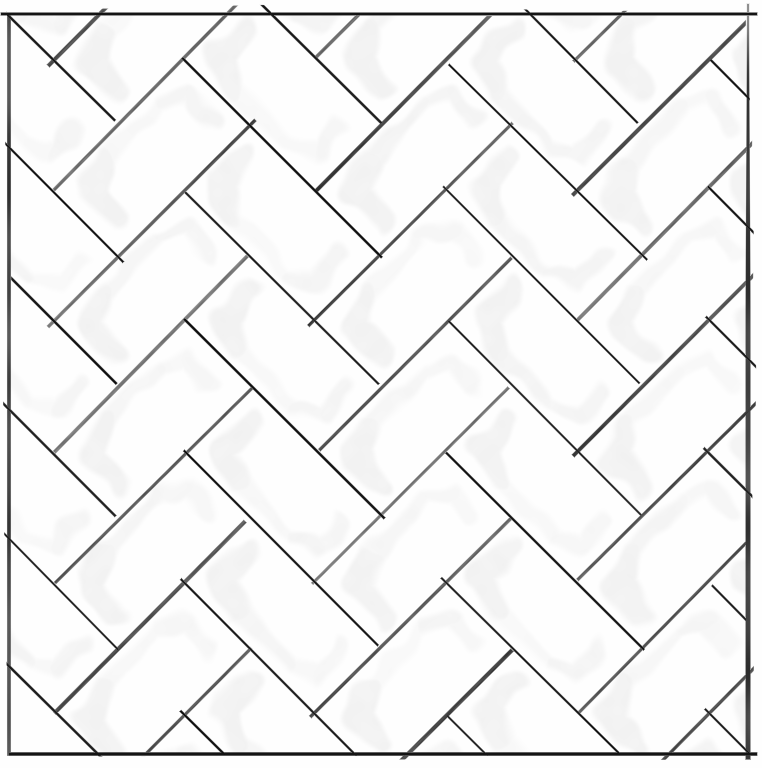
This pattern is drawn by a WebGL 2 fragment shader. Its source:

```glsl
#version 300 es
precision highp float;
// Hand-drawn diagonal herringbone paving in a ruled frame. Each lattice point owns
// two mirrored 2:1 bricks; every brick carries one pen stroke, three units long,
// along its edge, and a pale hook-shaped wash. Sine hashes vary each of them.
uniform vec2 u_resolution;
out vec4 fragColor;

const float UNIT = 0.0852;                  // half diagonal of a brick's short side
const vec2 PERIOD = UNIT * vec2(4.0, 2.0);  // lattice spacing
const vec2 ANCHOR = vec2(0.2409, 0.9228);   // one lattice point
const vec2 FRAME_MIN = vec2(0.0117, 0.0182);
const vec2 FRAME_MAX = vec2(0.9740, 0.9818);
const float PAPER = 0.996;
const float INK = 0.05;

// Spine of the wash in brick units: position and radius
const vec3 SPINE[6] = vec3[6](
    vec3(0.24, 0.76, 0.11), vec3(0.26, 0.32, 0.17), vec3(0.62, 0.18, 0.11),
    vec3(1.45, 0.16, 0.07), vec3(1.74, 0.32, 0.10), vec3(1.70, 0.68, 0.10));

float hash(vec2 p) {
    return fract(sin(dot(p, vec2(127.1, 311.7))) * 43758.5453);
}

float noise(vec2 p) {
    vec2 i = floor(p), f = fract(p);
    f = f * f * (3.0 - 2.0 * f);
    return mix(mix(hash(i), hash(i + vec2(1, 0)), f.x),
               mix(hash(i + vec2(0, 1)), hash(i + vec2(1, 1)), f.x), f.y);
}

// Coverage of a straight stroke along x, from x0 to x1
float stroke(vec2 p, float x0, float x1, float halfWidth, float aa) {
    float d = max(abs(p.y) - halfWidth, max(x0 - p.x, p.x - x1));
    return smoothstep(aa, -aa, d);
}

// Signed distance to a capsule with a different radius at each end
float taperedCapsule(vec2 p, vec3 a, vec3 b) {
    vec2 ab = b.xy - a.xy;
    float h = clamp(dot(p - a.xy, ab) / dot(ab, ab), 0.0, 1.0);
    return length(p - a.xy - ab * h) - mix(a.z, b.z, h);
}

// Signed distance to the frame's rectangle, negative inside
float frameDistance(vec2 p) {
    vec2 d = max(FRAME_MIN - p, p - FRAME_MAX);
    return max(d.x, d.y);
}

// Soft wash inside one brick occupying [0,2] x [0,1]
float wash(vec2 p, vec2 seed) {
    if (p.x < 0.0 || p.x > 2.0 || p.y < 0.0 || p.y > 1.0) return 0.0;
    vec2 drift = vec2(hash(seed + 1.3), hash(seed + 2.7)) - 0.5;
    vec2 grainAt = p * 4.0 + seed * 7.3;
    vec2 wobble = vec2(noise(grainAt), noise(grainAt + 31.7)) - 0.5;
    vec2 q = p + 0.08 * drift + 0.13 * wobble;
    float tone = 0.0;
    for (int i = 0; i < 5; i++) {
        float d = taperedCapsule(q, SPINE[i], SPINE[i + 1]);
        float strength = i < 2 ? 1.0 : mix(0.45, 0.9, hash(seed + float(i)));
        tone = max(tone, strength * smoothstep(0.04, -0.05, d));
    }
    return tone * mix(0.75, 1.0, noise(grainAt * 2.0));
}

// Pen line on the brick's long edge; rising lines are wide and grey
float penLine(vec2 p, vec2 seed, bool rising, float aa) {
    float start = mix(-0.10, 0.06, hash(seed + 3.1));
    float end = mix(2.93, 3.08, hash(seed + 4.9));
    float tilt = 0.018 * (hash(seed + 5.3) - 0.5);
    float shift = 0.04 * (hash(seed + 6.7) - 0.5);
    p.y -= shift + tilt * (p.x - 1.5);
    float halfWidth = (rising ? 0.019 : 0.012) * mix(0.85, 1.2, hash(seed + 7.9));
    float fade = mix(hash(seed + 8.2), hash(seed + 9.4), p.x / 3.0);
    float grain = noise(p * vec2(9.0, 60.0) + seed * 5.1) - 0.5;
    float density = rising ? mix(0.52, 0.84, fade) + 0.12 * grain : mix(0.9, 1.0, fade);
    return density * stroke(p, start, end, halfWidth, aa);
}

// Four ruled sides with small overshoots and uneven pressure
float frameLines(vec2 p, float aa) {
    float pressure = mix(0.75, 1.0, noise(p * 16.0));
    float left = stroke(p.yx - vec2(0.0, FRAME_MIN.x), 0.016, 0.982, 0.0024, aa);
    float rightWidth = mix(0.0032, 0.0014, smoothstep(0.55, 1.0, p.y));
    float right = stroke(p.yx - vec2(0.0, FRAME_MAX.x), 0.011, 0.995, rightWidth, aa);
    right *= mix(0.9, 0.5, smoothstep(0.9, 0.99, p.y));
    float top = stroke(p - vec2(0.0, FRAME_MAX.y), 0.001, 0.986, 0.0019, aa);
    float bottom = stroke(p - vec2(0.0, FRAME_MIN.y), 0.011, 0.986, 0.0022, aa);
    return max(max(left * 0.88, right) * pressure, max(top, bottom) * 0.97);
}

void main() {
    vec2 p = gl_FragCoord.xy / u_resolution.y;
    float aa = 0.75 / u_resolution.y;
    float localAa = aa / (UNIT * sqrt(2.0));
    float border = frameDistance(p);
    vec2 cell = floor((p - ANCHOR) / PERIOD);
    float tone = 0.0, ink = frameLines(p, aa);

    // Both bricks of every lattice point that can reach this fragment
    for (int k = 0; k < 12; k++) {
        vec2 id = cell + vec2(k % 2, (k / 2) % 3);
        bool rising = k >= 6;
        vec2 d = (p - ANCHOR - id * PERIOD) / UNIT;
        if (rising) d += 2.0;
        else d.y = -d.y;
        vec2 local = 0.5 * vec2(d.x + d.y, d.x - d.y);
        vec2 seed = id + (rising ? 17.0 : 43.0);
        float overshoot = mix(-0.003, 0.012, hash(seed + 10.6));
        float clip = smoothstep(aa, -aa, border - overshoot);
        ink = max(ink, clip * penLine(local, seed, rising, localAa));
        tone = max(tone, wash(local, seed));
    }

    float paper = PAPER - 0.05 * tone * smoothstep(aa, -aa, border);
    fragColor = vec4(vec3(mix(paper, INK, ink)), 1.0);
}
```
